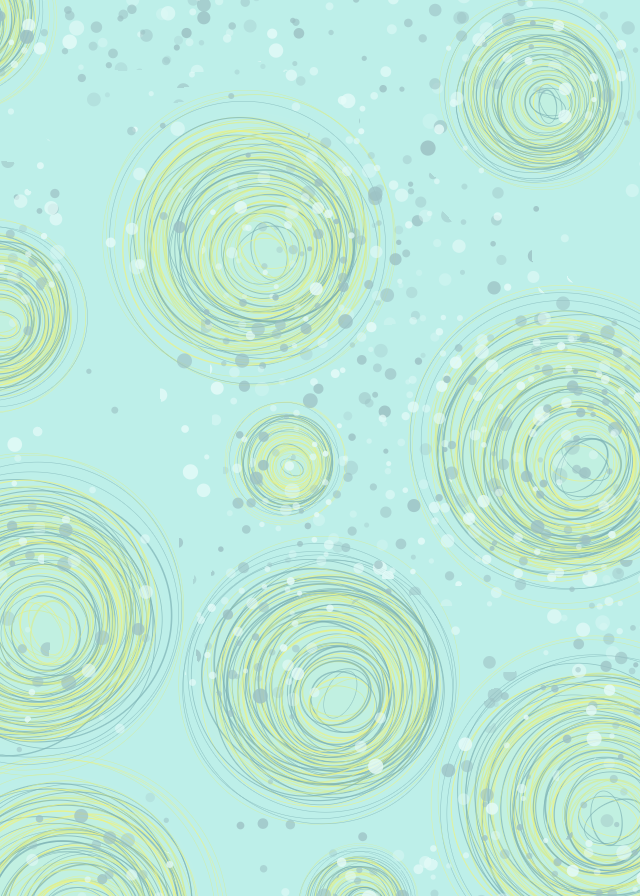
Reproduce this pattern procedurally as a Shadertoy shader.

```glsl
// Scribbled discs of thin yellow-green and teal loops on pale aqua, strewn with
// translucent pale and grey dots. Discs stand in leaning columns; each is a loop
// of jittered ellipses. Dots come from rotated grids thinned by soft noise.

const vec3 AQUA        = vec3(0.742, 0.937, 0.915);
const vec3 DISC_TINT   = vec3(0.790, 0.945, 0.820);
const vec3 LIME        = vec3(0.840, 0.930, 0.570);
const vec3 YELLOW      = vec3(0.930, 0.950, 0.500);
const vec3 TEAL        = vec3(0.480, 0.690, 0.700);
const vec3 PALE_DOT    = vec3(0.900, 0.985, 0.975);
const vec3 GREY_DOT    = vec3(0.610, 0.755, 0.765);

// Column of discs: x of first, lean per row, y of first, row spacing
const vec4 COLUMNS[3] = vec4[3](
    vec4(0.07, -0.04, -0.02, 0.335),
    vec4(0.40, -0.04, -0.01, 0.2475),
    vec4(0.66, -0.03, 0.105, 0.395));

const float BIG_RADIUS   = 0.165;
const float TOP_RADIUS   = 0.100;
const float SMALL_RADIUS = 0.062;
const vec2  CORE_SHIFT   = vec2(0.13, -0.11); // in disc radii
const float LOOP_JITTER  = 0.17;              // in disc radii
const float LINE_THIN    = 0.0006;
const float LINE_THICK   = 0.0022;
const float LINE_ALPHA   = 0.68;
const float TINT_ALPHA   = 0.35;
const int   DOT_LAYERS   = 4;
const float DOT_CELL     = 0.036;
const float DOT_MIN      = 0.0028;
const float DOT_MAX      = 0.0085;

float hash(vec2 p) {
    return fract(sin(dot(p, vec2(127.1, 311.7))) * 43758.55);
}

float noise(vec2 p) {
    vec2 i = floor(p), f = fract(p);
    f = f * f * (3.0 - 2.0 * f);
    return mix(mix(hash(i), hash(i + vec2(1, 0)), f.x),
               mix(hash(i + vec2(0, 1)), hash(i + vec2(1, 1)), f.x), f.y);
}

mat2 rotation(float a) {
    return mat2(cos(a), sin(a), -sin(a), cos(a));
}

// Share of one pixel covered by a line, also right for hairlines
float lineCoverage(float d, float width, float pixel) {
    return clamp((d + 0.5 * width) / pixel + 0.5, 0.0, 1.0)
         - clamp((d - 0.5 * width) / pixel + 0.5, 0.0, 1.0);
}

// Approximate distance to an ellipse flattened along y
float ellipseDistance(vec2 p, float radius, float squash) {
    vec2 q = vec2(p.x, p.y * squash);
    float len = max(length(q), 1e-5);
    float slope = length(vec2(q.x, q.y * squash)) / len;
    return (len - radius) / max(slope, 0.2);
}

vec3 drawDisc(vec3 color, vec2 p, float radius, float seed, float pixel) {
    float reach = length(p) / radius;
    if (reach > 1.35) return color;
    color = mix(color, DISC_TINT, TINT_ALPHA * (1.0 - smoothstep(0.7, 0.98, reach)));

    float loops = floor(34.0 + 270.0 * radius);
    float widthScale = mix(0.65, 1.0, smoothstep(0.05, 0.14, radius));
    for (float i = 0.0; i < loops; i++) {
        // Shuffled order keeps inner and outer loops interwoven
        float t = fract(i * 0.618 + 0.03);
        float stray = step(loops - 4.0, i);
        vec2 id = vec2(i, seed);
        float tone = hash(id + 0.17);
        vec2 jitter = vec2(hash(id + 0.31), hash(id + 0.53)) - 0.5;
        vec2 center = CORE_SHIFT * (1.0 - t) + LOOP_JITTER * jitter * (0.4 + 0.6 * t);
        float size = mix(mix(0.17, 0.92, pow(t, 0.8)), 1.0 + 0.12 * tone, stray);
        float squash = 1.0 + 0.2 * hash(id + 0.71) + 0.8 * (1.0 - smoothstep(0.0, 0.08, t));
        vec2 q = rotation(6.283 * hash(id + 0.89)) * (p - mix(center, 0.6 * jitter * LOOP_JITTER, stray) * radius);
        float d = ellipseDistance(q, size * radius, mix(squash, 1.04, stray));

        // Pen pressure swells along one side of the loop
        float pressure = 0.6 + 0.4 * q.x / max(length(q), 1e-5);
        float heavy = hash(id + 1.13);
        float width = mix(LINE_THIN, LINE_THICK, pressure * heavy * (1.0 - stray)) * widthScale;
        vec3 ink = tone < 0.42 ? TEAL : (tone < 0.8 ? LIME : YELLOW);
        color = mix(color, ink, LINE_ALPHA * lineCoverage(d, width, pixel));
    }
    return color;
}

vec3 drawDots(vec3 color, vec2 p, float seed, float pixel) {
    vec2 grid = rotation(0.4 + 0.9 * seed) * p / DOT_CELL + 7.3 * seed;
    vec2 id = floor(grid) + 37.0 * seed;
    float radius = mix(DOT_MIN, DOT_MAX, pow(hash(id + 0.2), 1.6));
    vec2 spot = mix(vec2(0.26), vec2(0.74), vec2(hash(id + 0.4), hash(id + 0.6)));
    float d = length(fract(grid) - spot) * DOT_CELL - radius;
    float crowd = mix(0.08, 0.68, smoothstep(0.2, 0.8, noise(p * 7.0 + 3.0)));
    float alpha = mix(0.25, 0.85, hash(id + 0.8)) * step(hash(id + 1.1), crowd);
    vec3 dotColor = hash(id + 1.4) < 0.5 ? PALE_DOT : GREY_DOT;
    return mix(color, dotColor, alpha * clamp(0.5 - d / pixel, 0.0, 1.0));
}

void mainImage(out vec4 fragColor, in vec2 fragCoord) {
    float pixel = 1.0 / iResolution.y;
    vec2 p = fragCoord * pixel;
    vec3 color = AQUA;

    // Discs: middle column alternates sizes, outer ones shrink upwards
    for (int c = 0; c < 3; c++) {
        for (int r = 0; r < 4; r++) {
            vec4 col = COLUMNS[c];
            float row = float(r);
            vec2 center = col.xz + col.yw * row;
            float radius = c == 1 ? mix(SMALL_RADIUS, 0.92 * BIG_RADIUS, mod(row, 2.0))
                                  : mix(BIG_RADIUS, TOP_RADIUS, smoothstep(0.5, 0.65, center.y));
            color = drawDisc(color, p - center, radius, float(c * 4 + r) + 2.0, pixel);
        }
    }

    for (int k = 0; k < DOT_LAYERS; k++) color = drawDots(color, p, float(k) + 1.0, pixel);
    fragColor = vec4(color, 1.0);
}
```
